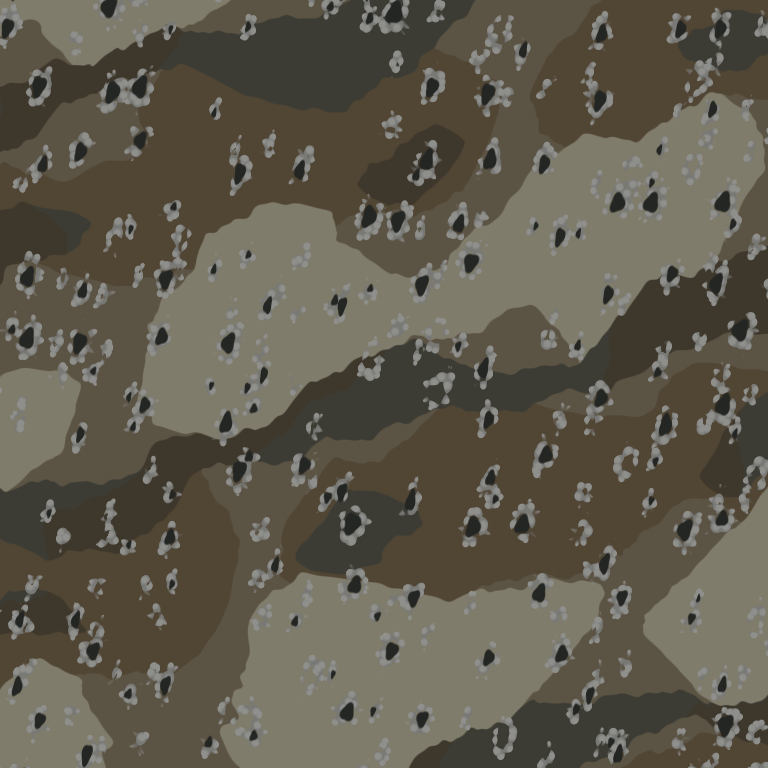
Reproduce this pattern procedurally as a Shadertoy shader.

```glsl
// Desert camouflage: slanted ragged bands of tan, olive, brown and charcoal, scattered with chipped pebbles.

const float TAU = 6.28318;

vec2 hash2(vec2 p) {
    return fract(sin(vec2(dot(p, vec2(127.1, 311.7)), dot(p, vec2(269.5, 183.3)))) * 43758.5);
}

// Antialiased step of a smooth field around zero
float cover(float field) {
    float w = fwidth(field) * 0.8 + 1e-5;
    return smoothstep(-w, w, field);
}

// Cellular noise: distance to the nearest jittered point
float cellular(vec2 p) {
    vec2 base = floor(p);
    float nearest = 2.0;
    for (int y = -1; y <= 1; y++)
    for (int x = -1; x <= 1; x++) {
        vec2 cell = base + vec2(x, y);
        nearest = min(nearest, length(cell + hash2(cell) - p));
    }
    return nearest;
}

// Layered sines that bend the bands and fray their edges
vec2 warp(vec2 p) {
    float freq = 11.0, amp = 0.028;
    for (int i = 0; i < 6; i++) {
        vec2 turned = mat2(0.8, 0.6, -0.6, 0.8) * p.yx;
        p += amp * sin(freq * turned + vec2(1.3, 4.1) * float(i + 1));
        freq *= 1.9;
        amp *= 0.54;
    }
    return p;
}

// Flat cloth colours, layered from olive up to charcoal
vec3 cloth(vec2 p) {
    vec2 q = warp(p);
    float band = (q.y - 0.27 * q.x - 0.33) / 0.51;

    float brown = cos(TAU * (band - 0.70)) - 0.35
                + 0.55 * sin(13.0 * q.x - 5.0 * q.y + 1.0) + 0.3 * sin(25.0 * q.x + 8.0 * q.y);
    float sand = cos(TAU * (band - 0.29)) - 0.42
               + 0.55 * sin(11.0 * q.x + 4.0 * q.y + 2.0) + 0.3 * sin(23.0 * q.x - 9.0 * q.y);
    float ridge = cos(TAU * band) - 0.87 + 0.1 * sin(12.0 * q.x + 3.0 * q.y);
    float island = cos(TAU * (band - 0.68)) - 1.15 + 0.27 * cos(14.0 * (q.x - 0.5));
    float rust = sin(12.0 * q.x - 9.0 * q.y + 2.0) + 0.5 * sin(21.0 * q.y + 7.0 * q.x) - 0.2;

    vec3 charcoal = mix(vec3(0.235, 0.235, 0.205), vec3(0.243, 0.215, 0.17), cover(rust));
    vec3 col = mix(vec3(0.358, 0.325, 0.263), vec3(0.316, 0.272, 0.205), cover(brown));
    col = mix(col, vec3(0.502, 0.486, 0.418), cover(sand));
    return mix(col, charcoal, cover(max(ridge, island)));
}

// Distances to the broken rims (x) and dark cores (y) of pebbles on a jittered grid
vec2 pebbles(vec2 p, float count, float keep, float coreShare, float size, float crumbs) {
    vec2 base = floor(p * count);
    vec2 dist = vec2(1.0);
    for (int y = -1; y <= 1; y++)
    for (int x = -1; x <= 1; x++) {
        vec2 cell = base + vec2(x, y);
        vec2 place = hash2(cell + count);
        vec2 kind = hash2(cell + count + 57.0);
        float crowd = hash2(floor(cell / 2.0) + count).x - 0.5;
        if (kind.x > keep + 0.4 * crowd) continue;

        // Upright, slightly leaning oval with a wobbly outline
        vec2 d = p - (cell + 0.1 + 0.8 * place) / count;
        d.x -= 0.2 * d.y;
        d /= vec2(mix(0.6, 1.1, place.y), 1.45);
        float angle = atan(d.y, d.x);
        float radius = size * mix(0.75, 1.1, kind.y);
        float r = length(d) - 0.1 * radius * sin(3.0 * angle + 40.0 * place.x);

        float lump = 1.0 - 1.5 * crumbs - 0.25 * sin(angle + TAU * kind.y);
        dist.x = min(dist.x, abs(r - radius) - 0.009 * lump);
        if (place.x < coreShare) dist.y = min(dist.y, r - 0.7 * radius);
    }
    return dist;
}

void mainImage(out vec4 fragColor, in vec2 fragCoord) {
    vec2 p = fragCoord / iResolution.y;
    float soft = max(1.0 / iResolution.y, 0.0012);
    vec3 col = cloth(p);

    // Large pebbles with cores, small ones mostly loose crumbs
    float crumbs = cellular(p * 70.0);
    vec2 dist = min(pebbles(p, 12.0, 0.70, 0.85, 0.0130, crumbs),
                    pebbles(p, 19.0, 0.45, 0.30, 0.0065, crumbs));

    vec3 rim = mix(vec3(0.56, 0.56, 0.55), vec3(0.47, 0.47, 0.46), smoothstep(0.2, 0.5, crumbs));
    col = mix(col, rim, smoothstep(soft, -soft, dist.x));
    col = mix(col, vec3(0.14, 0.148, 0.14), smoothstep(soft, -soft, dist.y));
    fragColor = vec4(col, 1.0);
}
```
